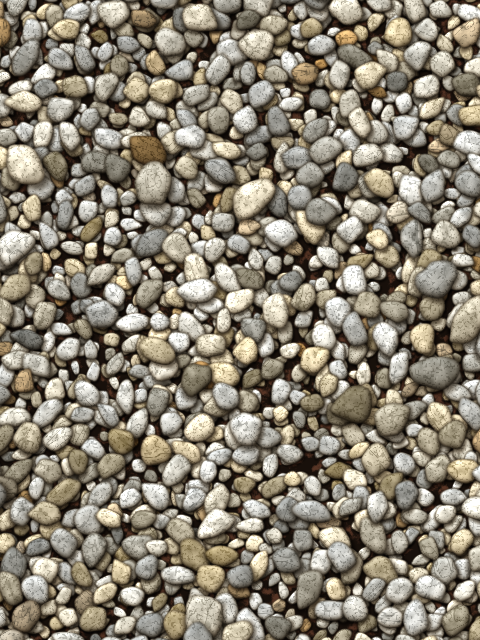
Reproduce this texture procedurally as a WebGL 1 fragment shader.

```glsl
precision highp float;
uniform vec2 u_resolution;

const float PI = 3.14159;
const vec3 SOIL = vec3(0.09, 0.06, 0.04);
const vec3 LEAF = vec3(0.33, 0.20, 0.14);
const vec3 COOL_TINT = vec3(0.0, 0.0, -0.02);
const vec3 TAN_TINT = vec3(0.07, 0.0, -0.16);
const vec3 RUST = vec3(0.86, 0.70, 0.48);
const vec3 WARM_FALLOFF = vec3(0.94, 1.03, 1.16);
const vec3 SUN = vec3(-0.23, 0.56, 0.80);

vec3 hash3(vec2 p) {
  vec3 q = fract(p.xyx * vec3(0.1031, 0.1030, 0.0973));
  q += dot(q, q.yxz + 33.33);
  return fract((q.xxy + q.yzz) * q.zyx);
}

float noise(vec2 p) {
  vec2 cell = floor(p);
  vec2 f = fract(p);
  f = f * f * (3.0 - 2.0 * f);
  float low = mix(hash3(cell).x, hash3(cell + vec2(1.0, 0.0)).x, f.x);
  float high = mix(hash3(cell + vec2(0.0, 1.0)).x, hash3(cell + 1.0).x, f.x);
  return mix(low, high, f.y);
}

float fbm(vec2 p) {
  float sum = 0.0;
  float weight = 0.53;
  for (int i = 0; i < 4; i++) {
    sum += weight * noise(p);
    p = p * 2.1 + 5.3;
    weight *= 0.5;
  }
  return sum;
}

mat2 rotation(float a) {
  return mat2(cos(a), sin(a), -sin(a), cos(a));
}

// Shadows lose blue faster than red
vec3 shade(vec3 colour, float light) {
  return colour * pow(vec3(light), WARM_FALLOFF);
}

// Rounded polygon: xy is the outward gradient, z the radius (1 at the rim)
vec3 pebbleShape(vec2 q, vec2 seed) {
  float sum = 0.000001;
  vec2 gradient = vec2(0.0);
  for (int k = 0; k < 7; k++) {
    vec3 h = hash3(seed + float(k) * vec2(3.7, 9.1));
    float angle = (float(k) + 0.7 * h.x) * 2.0 * PI / 7.0;
    vec2 side = vec2(cos(angle), sin(angle)) / mix(0.78, 1.08, h.y);
    float t = max(dot(q, side), 0.0);
    float t5 = t * t * t * t * t;
    sum += t5 * t;
    gradient += t5 * side;
  }
  float radius = pow(sum, 1.0 / 6.0);
  return vec3(gradient / pow(radius, 5.0), radius);
}

// Mottled, pitted and cracked mineral surface
vec3 stoneColour(vec2 grain, vec3 kind) {
  float level = mix(0.45, 0.93, sqrt(kind.x));
  level *= 1.0 + 0.55 * (fbm(grain) - 0.5);
  level *= mix(0.78, 1.0, smoothstep(0.15, 0.4, noise(grain * 4.5)));
  float crack = 1.0 - smoothstep(0.0, 0.07, abs(noise(grain * vec2(0.5, 1.5)) - 0.5));
  level *= 1.0 - 0.3 * kind.z * crack;
  vec3 colour = vec3(level) + mix(COOL_TINT, TAN_TINT, kind.y * kind.y);
  return colour * mix(vec3(1.0), RUST, smoothstep(0.9, 1.0, kind.z));
}

// Scatters pebbles on a tilted, staggered grid and lays them over the ground
vec3 pebbleLayer(vec3 ground, vec2 p, float cell, float cover, float layer) {
  mat2 tilt = rotation(layer * 0.7);
  vec2 g = tilt * p / cell;
  for (int j = -1; j <= 1; j++) {
    float row = floor(g.y) + float(j);
    float shift = 0.5 * mod(row, 2.0);
    for (int i = -1; i <= 1; i++) {
      float column = floor(g.x - shift) + float(i);
      vec2 id = vec2(column, row) + layer * vec2(117.0, 231.0);
      vec3 place = hash3(id);
      vec3 form = hash3(id + 71.3);
      float clearing = smoothstep(0.6, 0.85, noise(id * 0.3));
      if (place.z > cover - 0.4 * clearing) continue;

      vec2 centre = vec2(column + shift, row) + 0.5 + 0.44 * (place.xy - 0.5);
      vec2 d = (g - centre) * tilt;
      mat2 turn = rotation(form.x * PI);
      float size = mix(0.39, 0.6, form.y);
      float stretch = 0.03 + 0.23 * form.z;
      vec2 axes = size * vec2(1.0 + stretch, 1.0 - stretch);
      vec2 q = turn * d / axes;
      if (dot(q, q) > 4.0) continue;

      vec3 shape = pebbleShape(q, id);
      vec2 grain = turn * d * cell * 65.0 + id * 7.0;
      float radius = shape.z + 0.12 * (noise(grain * 0.8) - 0.5);

      // Contact shadow, longer on the side away from the sun
      float sunward = dot(d, SUN.xy) / (length(d) + 0.001);
      float reach = radius + 0.22 * sunward;
      ground = shade(ground, mix(0.38, 1.0, smoothstep(0.88, 1.35, reach)));

      float blur = 1.2 / (u_resolution.x * cell * size);
      float cut = 1.0 - smoothstep(1.0 - blur, 1.0 + blur, radius);
      if (cut <= 0.0) continue;
      vec2 slope = (shape.xy / axes) * turn * size * pow(min(radius, 1.0), 3.0);
      vec3 normal = normalize(vec3(slope * 1.1, 1.0));
      float light = 0.24 + 0.95 * max(dot(normal, SUN), 0.0);
      light *= mix(1.0, 0.6, smoothstep(0.8, 1.05, radius));
      vec3 stone = stoneColour(grain, hash3(id + 29.7));
      ground = mix(ground, shade(stone, light), cut);
    }
  }
  return ground;
}

void main() {
  vec2 p = gl_FragCoord.xy / u_resolution.x + 2.0;
  // Soil with leaf litter, then pebbles from small to large
  vec3 colour = mix(SOIL, LEAF, smoothstep(0.45, 0.75, fbm(p * 70.0)));
  colour = pebbleLayer(colour, p, 0.033, 0.95, 1.0);
  colour = pebbleLayer(colour, p, 0.046, 0.85, 2.0);
  colour = pebbleLayer(colour, p, 0.059, 0.88, 3.0);
  colour = pebbleLayer(colour, p, 0.078, 0.16, 4.0);
  colour *= 0.94 + 0.14 * noise(p * 3.0);
  gl_FragColor = vec4(clamp(colour, 0.0, 1.0), 1.0);
}
```
